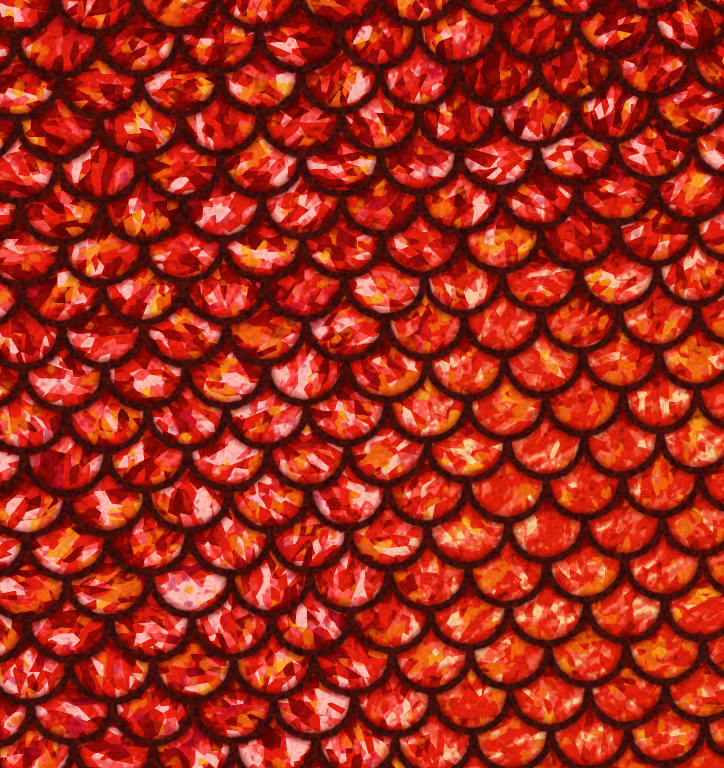
Write a Shadertoy shader that draws this pattern.

```glsl
// Overlapping fish scales in red holographic foil, divided by dark brown arcs.
// A gently bent lattice of staggered discs gives the scales; each is filled with
// random shards, which melt into soft satin streaks toward the lower right.

const float PITCH = 0.1027;   // scale width, canvas height = 1
const float ROW_STEP = 0.53;  // row spacing, in scale widths
const float RADIUS = 0.5;     // scale radius, in scale widths
const vec2 ANCHOR = vec2(0.553, 0.586);

float hash(vec2 p) {
    vec3 q = fract(p.xyx * 0.1031);
    q += dot(q, q.yzx + 33.33);
    return fract((q.x + q.y) * q.z);
}

float noise(vec2 p) {
    vec2 i = floor(p), f = fract(p);
    f *= f * (3.0 - 2.0 * f);
    return mix(mix(hash(i), hash(i + vec2(1, 0)), f.x),
               mix(hash(i + vec2(0, 1)), hash(i + vec2(1, 1)), f.x), f.y);
}

mat2 rotation(float angle) {
    float c = cos(angle), s = sin(angle);
    return mat2(c, s, -s, c);
}

// Random value of the nearest Voronoi cell
float shard(vec2 p) {
    vec2 base = floor(p);
    float best = 9.0, value = 0.0;
    for (int j = -1; j <= 1; j++)
    for (int i = -1; i <= 1; i++) {
        vec2 cell = base + vec2(i, j);
        vec2 d = cell + vec2(hash(cell), hash(cell + 37.0)) - p;
        if (dot(d, d) < best) {
            best = dot(d, d);
            value = hash(cell + 91.0);
        }
    }
    return value;
}

// Canvas to scale widths, with the slight tilt and bend of the cloth
vec2 toLattice(vec2 p) {
    vec2 d = p - ANCHOR;
    vec2 q = vec2(d.x + 0.022 * d.y + 0.04 * d.x * d.x,
                  d.y - 0.038 * d.x - 0.023 * d.x * d.x) / PITCH;
    return q + 0.05 * (vec2(noise(q * 0.9), noise(q * 0.9 + 50.0)) - 0.5);
}

// Offset from the nearest scale centre in a row; z is the column
vec3 fromScale(vec2 q, float row) {
    float x = q.x - 0.5 * mod(row, 2.0);
    float column = floor(x + 0.5);
    return vec3(x - column, q.y - row * ROW_STEP, column);
}

vec3 foilRamp(float tone) {
    vec3 c = mix(vec3(0.38, 0.02, 0.015), vec3(0.56, 0.035, 0.02), smoothstep(0.05, 0.25, tone));
    c = mix(c, vec3(0.88, 0.11, 0.05), smoothstep(0.34, 0.50, tone));
    c = mix(c, vec3(0.97, 0.31, 0.29), smoothstep(0.60, 0.70, tone));
    return mix(c, vec3(1.0, 0.70, 0.67), smoothstep(0.72, 0.82, tone));
}

vec3 foil(vec2 a, vec2 id, vec2 p) {
    float satin = smoothstep(0.42, 0.66, p.x) * (1.0 - smoothstep(0.45, 0.85, p.y));
    float turn = 6.283 * hash(id + 5.0);
    float coarse = shard(vec2(3.4, 6.8) * (rotation(turn) * a) + id * 17.0);
    float fine = shard(vec2(10.0, 4.6) * (rotation(turn + 0.9) * a) + id * 29.0);
    float streak = noise(vec2(4.0, 13.0) * (rotation(-0.45) * a) + id * 7.0);

    // Brightness: shards or satin, a low gleam, a dim top and a lit middle
    float crisp = 0.5 * coarse + 0.5 * fine - 0.06 + 0.10 * (hash(id + 11.0) - 0.5);
    float tone = mix(crisp, 0.29 + 0.34 * streak + 0.18 * fine, 0.75 * satin);
    float gleam = (a.y + 0.16) / 0.2;
    tone += 0.11 * exp(-gleam * gleam) - 0.20 * smoothstep(0.0, 0.35, a.y);
    tone += 0.06 * (1.0 - smoothstep(0.1, 0.55, length(p - vec2(0.42, 0.32))));
    tone -= 0.07 * smoothstep(0.65, 1.0, p.y);
    tone += 0.12 * (noise(a * 22.0 + id * 3.0) - 0.5);
    vec3 c = foilRamp(tone);
    c = mix(c, c * vec3(0.98, 1.12, 0.80), satin);

    // Rainbow flecks: orange to yellow, and a few magenta
    float hue = noise(a * 6.0 + id * 13.0 + fine * 1.5);
    float warm = smoothstep(0.66, 0.80, hue) * smoothstep(0.20, 0.42, tone);
    vec3 gold = mix(vec3(0.93, 0.40, 0.05), vec3(0.97, 0.66, 0.10), smoothstep(0.65, 1.0, coarse));
    c = mix(c, gold, 0.85 * warm);
    float violet = smoothstep(0.82, 0.92, 1.0 - hue) * (1.0 - satin);
    return mix(c, vec3(0.70, 0.04, 0.22), 0.5 * violet);
}

vec3 scales(vec2 p, float pixel) {
    vec2 q = toLattice(p);
    float row = ceil(q.y / ROW_STEP);
    vec3 s = fromScale(q, row);
    float arc = length(s.xy) - RADIUS;
    float arcAbove = length(fromScale(q, row + 1.0).xy) - RADIUS;
    float cusp = smoothstep(0.3, 0.5, abs(s.x)) * smoothstep(-0.3, 0.0, s.y);
    float edge = min(abs(arc), abs(arcAbove));
    if (arc > 0.0) {  // uncovered: the scale of the row below shows
        row -= 1.0;
        s = fromScale(q, row);
    }
    vec3 c = foil(s.xy, vec2(s.z, row), p);
    c *= 0.91 + 0.18 * noise(p * 300.0);

    // Soft red shade beside the arcs, then the fuzzy dark arcs themselves
    float width = 0.046 + 0.012 * cusp + 0.016 * (noise(p * 190.0) - 0.5);
    c *= mix(vec3(0.75, 0.5, 0.5), vec3(1.0), smoothstep(0.0, 0.09, edge - width));
    vec3 thread = vec3(0.25, 0.055, 0.04) * (0.65 + 0.7 * noise(p * 260.0 + 9.0));
    float blur = 0.010 + pixel / PITCH * 0.5;
    return mix(thread, c, smoothstep(-blur, blur, edge - width));
}

void mainImage(out vec4 fragColor, in vec2 fragCoord) {
    vec3 sum = vec3(0.0);
    for (int k = 0; k < 4; k++) {  // 2 x 2 samples smooth the shard edges
        vec2 shift = vec2(k % 2, k / 2) * 0.5 - 0.25;
        sum += scales((fragCoord + shift) / iResolution.y, 1.0 / iResolution.y);
    }
    fragColor = vec4(sum / 4.0, 1.0);
}
```
